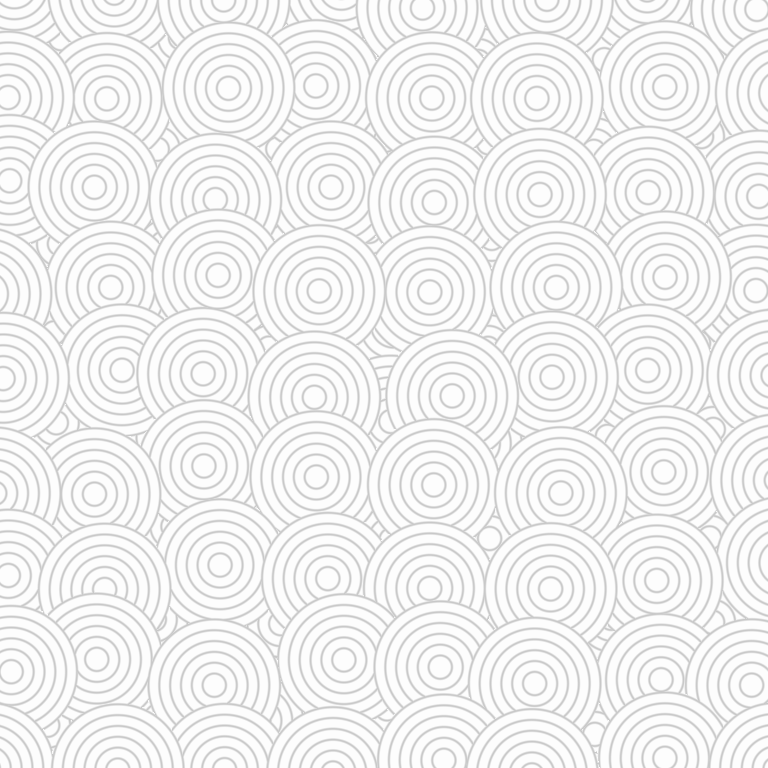
Reproduce this pattern procedurally as a WebGL 1 fragment shader.

```glsl
precision highp float;

uniform vec2 u_resolution;

const vec2 GRID = vec2(7.0, 8.0);          // discs across and up the canvas
const vec2 JITTER = vec2(0.022, 0.019);    // largest shift of a disc centre
const float DISC_RADIUS = 0.0857;
const float RING_GAP = 0.0141;
const float RING_COUNT = 6.0;
const float LINE_HALF = 0.0028;            // soft half width of a ring line
const float ORDER_JITTER = 0.04;           // randomness of the stacking order
const float LAYER_DEPTH = 10.0;            // keeps filler discs behind the rest
const vec3 PAPER = vec3(0.992);
const vec3 LINE = vec3(0.785);

vec3 hash3(vec3 p) {
  p = fract(p * vec3(0.1031, 0.1030, 0.0973));
  p += dot(p, p.yxz + 33.33);
  return fract((p.xxy + p.yxx) * p.zyx);
}

// Ink of the ring nearest to distance d from a disc centre
float ringInk(float d, float halfWidth) {
  float inward = DISC_RADIUS - d;
  float ring = clamp(floor(inward / RING_GAP + 0.5), 0.0, RING_COUNT - 1.0);
  return 1.0 - smoothstep(0.0, halfWidth, abs(inward - ring * RING_GAP));
}

void main() {
  vec2 p = gl_FragCoord.xy / u_resolution.y;
  float halfWidth = max(LINE_HALF, 1.4 / u_resolution.y);

  float topOrder = -1000.0;
  float topInk = 0.0;
  float rimOrder = -1000.0;
  float rimInk = 0.0;

  // Layer 0 holds the main discs, layer 1 fills the gaps behind them
  for (int layer = 0; layer < 2; layer++) {
    float depth = float(layer);
    float shift = 0.5 * depth;
    vec2 nearest = floor(p * GRID - shift + 0.5);

    for (int j = -1; j <= 1; j++) {
      for (int i = -1; i <= 1; i++) {
        vec2 cell = nearest + vec2(float(i), float(j));
        vec3 rnd = hash3(vec3(cell + 17.0, 5.0 + 9.0 * depth));
        vec2 centre = (cell + shift) / GRID + JITTER * (2.0 * rnd.xy - 1.0);

        // Lower discs lie in front of higher ones
        float order = ORDER_JITTER * rnd.z - centre.y - LAYER_DEPTH * depth;
        float d = distance(p, centre);
        float ink = ringInk(d, halfWidth);

        if (d < DISC_RADIUS) {
          if (order > topOrder) {
            topOrder = order;
            topInk = ink;
          }
        } else if (ink > 0.0 && order > rimOrder) {
          rimOrder = order;
          rimInk = ink;
        }
      }
    }
  }

  // The outer half of a rim shows only over discs behind it
  float ink = rimOrder > topOrder ? max(topInk, rimInk) : topInk;
  gl_FragColor = vec4(mix(PAPER, LINE, ink), 1.0);
}
```
